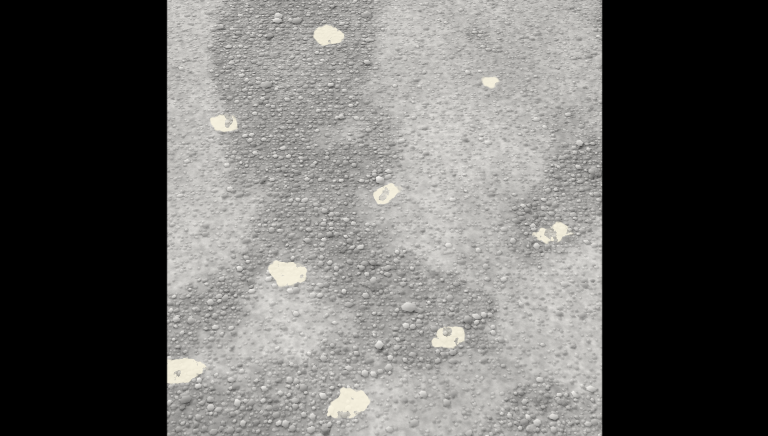
Write a WebGL 2 fragment shader that draws this texture.

```glsl
#version 300 es
precision highp float;
// Pale grey gravel track seen at a slant, between two black side bars.
// Noise sets dusty and stony zones; jittered grids of angular chips, shaded
// and shadowed, form the gravel; a loop scatters broken cream flakes on top.
uniform vec2 u_resolution;
out vec4 fragColor;

const float BAR_LEFT = 0.2175;
const float BAR_RIGHT = 0.784;
const float TILT = 0.36;
const int FLAKES = 9;
const vec3 STONE_TINT = vec3(1.0, 0.992, 0.975);
const vec3 CREAM = vec3(0.95, 0.93, 0.86);

vec4 hash4(vec2 p) {
    vec4 h = fract(p.xyxy * vec4(0.1031, 0.1030, 0.0973, 0.1099));
    h += dot(h, h.wzxy + 33.33);
    return fract((h.xxyz + h.yzzw) * h.zywx);
}

float valueNoise(vec2 p) {
    vec2 cell = floor(p), f = fract(p);
    f = f * f * (3.0 - 2.0 * f);
    float low = mix(hash4(cell).x, hash4(cell + vec2(1, 0)).x, f.x);
    float high = mix(hash4(cell + vec2(0, 1)).x, hash4(cell + 1.0).x, f.x);
    return mix(low, high, f.y);
}

float fbm(vec2 p) {
    float sum = 0.0, weight = 0.5;
    for (int i = 0; i < 4; i++) {
        sum += weight * valueNoise(p);
        p = mat2(1.6, 1.2, -1.2, 1.6) * p + 7.3;
        weight *= 0.5;
    }
    return sum / 0.9375;
}

// Radius of an uneven, turned hexagon through point d
float chipRadius(vec2 d, float angle, float skew) {
    float c = cos(angle), s = sin(angle);
    d = mat2(c, -s, s, c) * d;
    vec2 a = abs(vec2(0.5 * d.x + 0.87 * d.y, 0.5 * d.x - 0.87 * d.y));
    return max(abs(d.x) * mix(0.75, 1.1, skew), max(a.x * 1.15, a.y));
}

// One grid of chips: x = tone, y = body cover, z = shadow
vec3 chips(vec2 q, float amount, float seed, float soft) {
    vec3 result = vec3(0.0);
    vec2 cell = floor(q);
    for (int j = -1; j <= 1; j++)
    for (int i = -1; i <= 1; i++) {
        vec2 id = cell + vec2(i, j);
        vec4 h = hash4(id + seed);
        float present = smoothstep(h.w, h.w + 0.08, amount);
        vec2 d = q - id - 0.2 - 0.6 * h.xy;
        float angle = 6.283 * fract(h.x * 17.0 + h.y * 7.0);
        float radius = mix(0.2, 0.46, h.z * h.z);
        float body = present * smoothstep(soft, -soft, chipRadius(d, angle, h.y) - radius);
        float shade = chipRadius(d + vec2(-0.05, 0.17), angle, h.y) - radius;
        result.z = max(result.z, present * smoothstep(0.15 + soft, -0.1, shade));
        if (body > result.y) {
            float light = 0.2 * dot(d, vec2(-0.4, 0.9)) / radius;
            result.xy = vec2(0.59 + 0.27 * h.x + light, body);
        }
    }
    return result;
}

float layChips(float tone, vec3 chip, float strength, float shadow) {
    tone -= shadow * chip.z * (1.0 - chip.y);
    return mix(tone, chip.x, strength * chip.y);
}

// Broken cream flakes, larger towards the viewer
float flakes(vec2 p, float left, float right, float pixel) {
    float cover = 0.0;
    float ragged = fbm(p * 24.0) - 0.5;
    float crack = smoothstep(0.33, 0.40, fbm(p * 42.0 + 9.0));
    for (int i = 0; i < FLAKES; i++) {
        float k = float(i);
        vec4 h = hash4(vec2(k, 41.0));
        float y = (k + 0.8 * h.x) / float(FLAKES);
        vec2 centre = vec2(mix(left, right, fract(k * 0.618 + 0.42)), y);
        float size = mix(0.058, 0.026, y) * mix(0.7, 1.05, h.y);
        float edge = length((p - centre) / vec2(size, size * 0.62)) + 1.6 * ragged;
        float soft = 1.5 * pixel / size;
        cover = max(cover, smoothstep(1.0 + soft, 1.0 - soft, edge));
    }
    return cover * mix(0.35, 1.0, crack);
}

void main() {
    float pixel = 1.0 / u_resolution.y;
    vec2 p = gl_FragCoord.xy * pixel;
    float width = u_resolution.x * pixel;

    // Slanted ground plane: chips shrink and flatten towards the top
    float depth = 1.0 / (1.0 - TILT * p.y);
    vec2 ground = vec2((p.x - 0.5 * width) * depth, 1.15 * depth / TILT);

    // Stony zones against smooth dust
    float bands = 0.13 * smoothstep(0.78, 0.95, p.y)
                + 0.08 * smoothstep(0.22, 0.03, abs(p.y - 0.53)) - 0.04;
    float stony = smoothstep(0.48, 0.61, fbm(p * vec2(3.4, 4.6) + 3.7) + bands);
    float tone = 0.765 - 0.115 * stony + 0.16 * (fbm(p * 6.0 + 20.0) - 0.5);
    tone += 0.22 * (fbm(ground * 75.0) - 0.5);

    // Grit, gravel and a few larger stones
    float soft = 0.9 * pixel * depth;
    tone = layChips(tone, chips(ground * 88.0, 0.4 + 0.4 * stony, 5.0, soft * 88.0), 0.55, 0.10);
    tone = layChips(tone, chips(ground * 50.0, 0.14 + 0.5 * stony, 63.0, soft * 50.0), 0.8, 0.17);
    tone = layChips(tone, chips(ground * 25.0, 0.01 + 0.08 * stony, 117.0, soft * 25.0), 0.9, 0.24);

    // Cream flakes, then the black bars
    vec3 colour = tone * STONE_TINT;
    float flake = flakes(p, BAR_LEFT * width, BAR_RIGHT * width, pixel);
    colour = mix(colour, CREAM + 0.12 * (tone - 0.7), flake);
    float inside = smoothstep(-pixel, pixel, p.x - BAR_LEFT * width)
                 * smoothstep(pixel, -pixel, p.x - BAR_RIGHT * width);
    fragColor = vec4(clamp(colour, 0.0, 1.0) * inside, 1.0);
}
```
